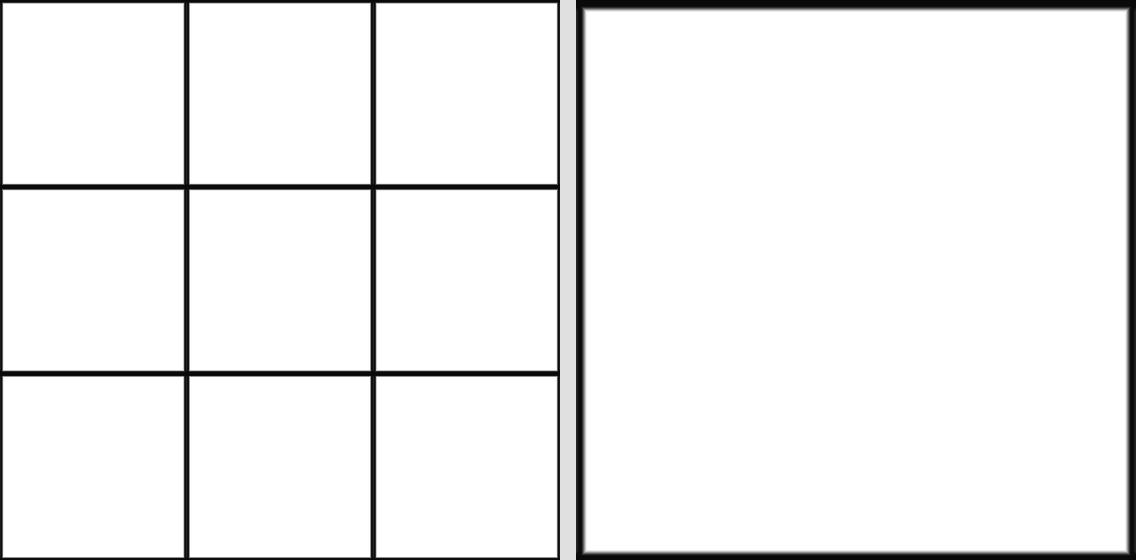
Left: the whole. Right: its middle third, enlarged.
Reproduce this pattern procedurally as a Shadertoy shader.

```glsl
// Ink coverage of a border of the given width, with a soft inner edge
float border(float distanceToSide, float width, float softness) {
    return 1.0 - smoothstep(width - softness, width + softness, distanceToSide);
}

void mainImage(out vec4 fragColor, in vec2 fragCoord) {
    // Three by three square tiles
    vec2 tile = fract(fragCoord / iResolution.xy * 3.0);
    float pixel = 3.0 / iResolution.y;
    float softness = max(0.006, pixel);

    // Frame of each tile, slightly heavier along the top
    float sides = border(min(tile.x, 1.0 - tile.x), 0.0145, softness);
    float top = border(1.0 - tile.y, 0.0165, softness);
    float bottom = border(tile.y, 0.013, softness);
    float frame = max(sides, max(top, bottom));

    // Faint lighter seam where neighbouring side borders meet
    float seamDistance = min(tile.x, 1.0 - tile.x);
    float seam = 1.0 - smoothstep(0.0, max(0.006, pixel), seamDistance);
    vec3 ink = vec3(0.04 + 0.12 * seam * (1.0 - max(top, bottom)));

    fragColor = vec4(mix(vec3(1.0), ink, frame), 1.0);
}
```
